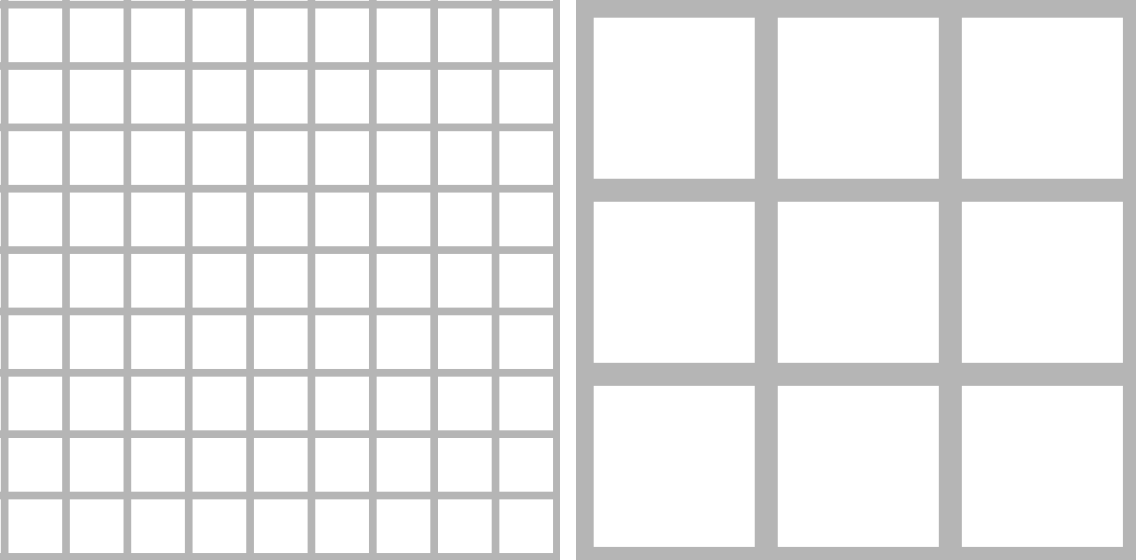
Left: the whole. Right: its middle third, enlarged.
Write a three.js fragment shader that draws this pattern.

```glsl
// A plain square lattice: flat grey bars on white, nine open cells each way.
// Each axis is repeated with fract, and the distance to the nearest bar
// centre becomes an antialiased coverage; the two axes are then joined.

varying vec2 vUv;

const float PITCH = 0.10957;       // spacing of the bars, in canvas widths
const float BAR_WIDTH = 0.0137;    // thickness of a bar
const float FIRST_BAR = 0.0083;    // centre of the first bar from left and top
const vec3 BAR_COLOR = vec3(0.708);
const vec3 CELL_COLOR = vec3(1.0);

// Distance on each axis to the centre of the nearest bar
vec2 barDistance(vec2 p) {
  vec2 cell = (p - FIRST_BAR) / PITCH;
  return abs(fract(cell + 0.5) - 0.5) * PITCH;
}

void main() {
  // Measure from the upper left corner, where the lattice starts
  vec2 p = vec2(vUv.x, 1.0 - vUv.y);
  vec2 pixel = max(fwidth(vUv), vec2(1e-5));

  // Share of the pixel covered by vertical and horizontal bars
  vec2 bars = clamp((0.5 * BAR_WIDTH - barDistance(p)) / pixel + 0.5, 0.0, 1.0);
  float lattice = 1.0 - (1.0 - bars.x) * (1.0 - bars.y);

  gl_FragColor = vec4(mix(CELL_COLOR, BAR_COLOR, lattice), 1.0);
}
```
